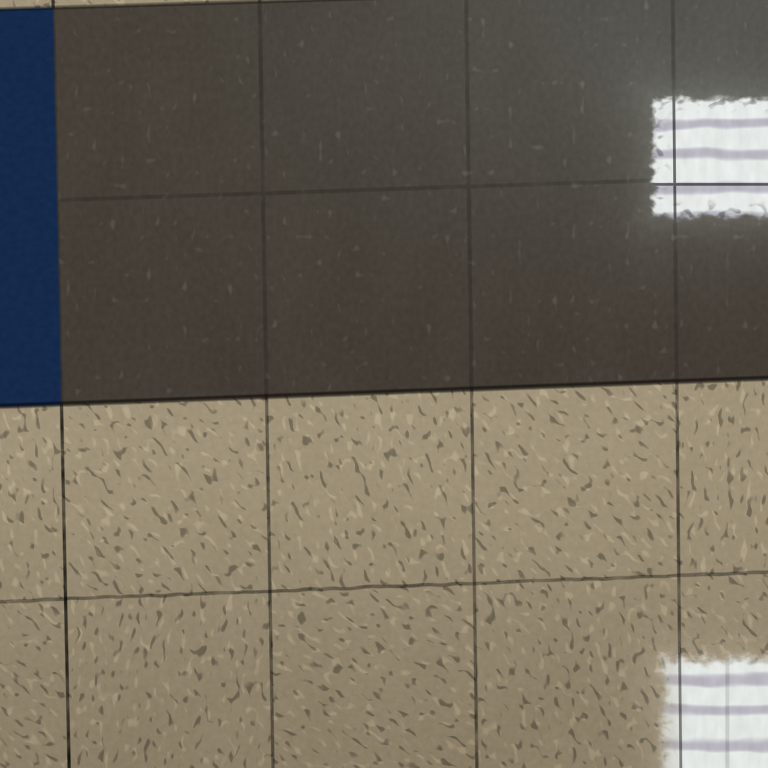
Write a WebGL 1 fragment shader that draws this texture.

```glsl
precision highp float;
// Speckled vinyl floor tiles: a dark band, a blue strip and two glossy window reflections.
uniform vec2 u_resolution;

vec2 hash2(vec2 p) {
  vec3 q = fract(vec3(p.xyx) * vec3(0.1031, 0.1030, 0.0973));
  q += dot(q, q.yzx + 33.33);
  return fract((q.xx + q.yz) * q.zy);
}

float gradDot(vec2 cell, vec2 f, vec2 corner) {
  float a = 6.2832 * hash2(cell + corner).x;
  return dot(vec2(cos(a), sin(a)), f - corner);
}

// Gradient noise, roughly -0.7 to 0.7
float gradNoise(vec2 p) {
  vec2 i = floor(p), f = fract(p);
  vec2 w = f * f * f * (f * (f * 6.0 - 15.0) + 10.0);
  float low = mix(gradDot(i, f, vec2(0.0)), gradDot(i, f, vec2(1.0, 0.0)), w.x);
  float high = mix(gradDot(i, f, vec2(0.0, 1.0)), gradDot(i, f, vec2(1.0)), w.x);
  return mix(low, high, w.y);
}

float fbm(vec2 p) {
  float sum = 0.0, amp = 0.6;
  for (int i = 0; i < 3; i++) {
    sum += amp * gradNoise(p);
    p = p * 2.03 + 17.3;
    amp *= 0.5;
  }
  return sum;
}

float seam(float d, float width) {
  return 1.0 - smoothstep(width * 0.3, width, abs(d));
}

float boxDist(vec2 p, vec2 center, vec2 halfSize) {
  vec2 d = abs(p - center) - halfSize;
  return length(max(d, 0.0)) + min(max(d.x, d.y), 0.0);
}

// Elongated chips whose grain turns from tile to tile
vec3 beigeTile(vec2 p, vec2 tile) {
  vec2 rnd = hash2(tile + 40.0);
  float angle = mix(-0.45, 0.0, rnd.x) - 0.6 * mod(tile.x + tile.y, 2.0);
  float c = cos(angle), s = sin(angle);
  vec2 q = mat2(c, s, -s, c) * p * vec2(125.0, 66.0) + rnd * 50.0;
  q += 0.5 * gradNoise(p * 60.0);
  float darkChip = smoothstep(0.20, 0.48, gradNoise(q));
  float paleChip = smoothstep(0.18, 0.48, gradNoise(q * 0.9 + 91.0));
  vec3 col = mix(vec3(0.545, 0.495, 0.405), vec3(0.625, 0.575, 0.475), smoothstep(0.0, 0.46, p.y));
  col += 0.02 * fbm(p * 9.0) + 0.035 * fbm(p * 110.0);
  col = mix(col, col * 0.66, darkChip * 0.8);
  return mix(col, col * 1.16, paleChip * 0.75);
}

vec3 darkTile(vec2 p) {
  float sheen = smoothstep(0.1, 1.0, p.x) * smoothstep(0.5, 1.0, p.y);
  vec3 col = mix(vec3(0.265, 0.24, 0.21), vec3(0.325, 0.32, 0.30), sheen);
  col += vec3(0.012, 0.014, 0.012) * smoothstep(0.5, 0.9, p.y);
  col += 0.02 * fbm(p * vec2(12.0, 7.0)) + 0.03 * fbm(p * vec2(130.0, 100.0));
  return col + 0.06 * smoothstep(0.34, 0.6, gradNoise(p * vec2(85.0, 60.0) + 7.0));
}

// Window light: bright panes with soft lilac-grey bands
vec3 paneColor(vec2 p, float bandPhase) {
  float wave = p.y * 150.0 + bandPhase + 2.0 * fbm(p * vec2(9.0, 22.0));
  vec3 col = mix(vec3(0.90, 0.92, 0.91), vec3(0.72, 0.71, 0.75), smoothstep(0.1, 1.0, sin(wave)));
  return col + 0.07 * fbm(p * vec2(70.0, 30.0));
}

void main() {
  vec2 p = gl_FragCoord.xy / u_resolution;
  float aa = 1.5 / min(u_resolution.x, u_resolution.y);

  // Perspective-skewed tile grid
  float spacing = 0.2655 + 0.0035 * p.y;
  float u = (p.x - 0.090 + 0.021 * p.y) / spacing;
  float columnDist = (u - floor(u + 0.5)) * spacing;
  float bandBottom = p.y - 0.470 - 0.0365 * p.x;
  float bandTop = p.y - 0.988 - 0.030 * p.x;
  float darkRow = p.y - 0.737 - 0.033 * p.x;
  float beigeRow = p.y - 0.217 - 0.038 * p.x;
  float inBand = smoothstep(-aa, aa, bandBottom) * (1.0 - smoothstep(-aa, aa, bandTop));
  vec2 tile = vec2(floor(u), step(0.0, beigeRow) + 2.0 * step(0.0, bandTop));
  float wear = 0.65 + 0.6 * fbm(p * 28.0);

  // Pale floor, dark band and blue strip
  vec3 beige = beigeTile(p, tile);
  float firstSeam = 1.0 - smoothstep(0.2, 0.6, abs(u));
  beige *= 1.0 - seam(columnDist, 0.0032) * wear * mix(0.65, 0.95, firstSeam);
  beige *= 1.0 - 0.5 * seam(beigeRow + 0.002 * gradNoise(p * 40.0), 0.0035) * wear;
  vec3 dark = darkTile(p);
  dark *= 1.0 - 0.24 * wear * max(seam(columnDist, 0.004), seam(darkRow, 0.004));
  vec3 blue = vec3(0.085, 0.165, 0.295) + 0.025 * fbm(p * vec2(90.0, 110.0));
  dark = mix(dark, blue, 1.0 - smoothstep(-aa, aa, u * spacing));
  vec3 col = mix(beige, dark, inBand);
  float edgeLine = max(seam(bandBottom - 0.001, 0.005), 0.7 * seam(bandTop, 0.004));
  col *= 1.0 - 0.5 * edgeLine;

  // Upper reflection with rippled rim and halo
  float ripple = 0.012 * fbm(p * vec2(55.0, 75.0));
  float upper = boxDist(p, vec2(0.955, 0.795), vec2(0.105, 0.077)) + ripple;
  col += vec3(0.10, 0.11, 0.11) * exp(-max(upper, 0.0) * 32.0);
  vec3 upperPane = paneColor(p, 1.2);
  upperPane *= 1.0 - 0.55 * max(seam(columnDist, 0.0028), seam(p.y - 0.760, 0.0028));
  float rim = smoothstep(0.1, 0.4, gradNoise(p * vec2(75.0, 100.0))) * smoothstep(-0.025, 0.0, upper);
  col = mix(col, upperPane * (1.0 - 0.35 * rim), 1.0 - smoothstep(-0.006, 0.004, upper));

  // Lower reflection, softer on its left side
  float lower = boxDist(p, vec2(0.96, 0.04), vec2(0.100, 0.105)) + ripple * 1.4;
  col += vec3(0.07, 0.075, 0.08) * exp(-max(lower, 0.0) * 38.0);
  vec3 lowerPane = paneColor(p, 3.0);
  lowerPane *= 1.0 - 0.45 * seam(columnDist, 0.0028) - 0.12 * seam(p.x - 0.947, 0.004);
  float gloss = mix(0.70, 0.97, smoothstep(0.865, 0.90, p.x));
  col = mix(col, lowerPane, gloss * (1.0 - smoothstep(-0.014, 0.006, lower)));

  gl_FragColor = vec4(clamp(col, 0.0, 1.0), 1.0);
}
```
